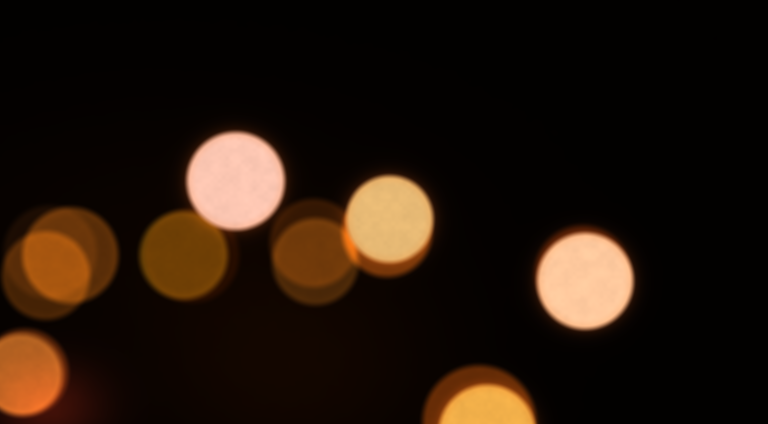
Write a Shadertoy shader that draws this background.

```glsl
float hash(vec2 p) {
    return fract(sin(dot(p, vec2(127.1, 311.7))) * 43758.5453);
}

float noise(vec2 p) {
    vec2 i = floor(p), f = fract(p);
    f = f * f * (3.0 - 2.0 * f);
    return mix(mix(hash(i), hash(i + vec2(1, 0)), f.x),
               mix(hash(i + vec2(0, 1)), hash(i + vec2(1, 1)), f.x), f.y);
}

// Soft-edged coverage of a lens disc
float disc(vec2 p, vec2 center, float radius, float blur) {
    return 1.0 - smoothstep(-blur, blur, length(p - center) - radius);
}

float glow(vec2 p, vec2 center, vec2 size) {
    vec2 d = (p - center) / size;
    return exp(-dot(d, d));
}

// Translucent light, slightly brighter along its rim
vec3 ghost(vec2 p, vec2 center, float radius, vec3 color) {
    float rim = smoothstep(0.75, 0.97, length(p - center) / radius);
    return color * disc(p, center, radius, 0.011) * (0.96 + 0.1 * rim);
}

// Opaque light with a warm fringe around it
void lamp(inout vec3 col, vec2 p, vec2 center, float radius, vec3 color) {
    float d = length(p - center) - radius;
    col += vec3(0.22, 0.09, 0.02) * exp(-max(d, 0.0) * 75.0);
    vec3 face = color * (1.0 - vec3(0.0, 0.06, 0.12) * smoothstep(-0.025, 0.0, d));
    col = mix(col, face, disc(p, center, radius, 0.009));
}

void mainImage(out vec4 fragColor, in vec2 fragCoord) {
    vec2 p = fragCoord / iResolution.y;

    // Dark ground with faint warm haze
    vec3 col = vec3(0.008, 0.002, 0.001);
    col += vec3(0.06, 0.02, 0.0) * glow(p, vec2(0.68, 0.12), vec2(0.36, 0.26));
    col += vec3(0.03, 0.01, 0.0) * glow(p, vec2(0.4, 0.45), vec2(0.6, 0.3));
    col += vec3(0.24, 0.06, 0.03) * glow(p, vec2(0.11, 0.04), vec2(0.13, 0.1));

    // Overlapping amber lights on the left
    col += ghost(p, vec2(0.166, 0.398), 0.113, vec3(0.32, 0.17, 0.03));
    col += ghost(p, vec2(0.108, 0.350), 0.104, vec3(0.25, 0.13, 0.02));
    col += ghost(p, vec2(0.118, 0.405), 0.110, vec3(0.08, 0.04, 0.01));

    // Olive light and its shadowy twin
    col += ghost(p, vec2(0.452, 0.398), 0.112, vec3(0.09, 0.03, 0.0));
    col += ghost(p, vec2(0.433, 0.398), 0.104, vec3(0.31, 0.21, 0.02));

    // Brown pair in the middle
    col += ghost(p, vec2(0.740, 0.427), 0.104, vec3(0.17, 0.08, 0.01));
    col += ghost(p, vec2(0.744, 0.383), 0.102, vec3(0.24, 0.14, 0.03));

    // Dim echoes behind the bright lights
    col += ghost(p, vec2(0.913, 0.452), 0.105, vec3(0.38, 0.18, 0.03));
    col += ghost(p, vec2(1.374, 0.356), 0.112, vec3(0.20, 0.07, 0.01));
    col += ghost(p, vec2(1.130, 0.005), 0.133, vec3(0.34, 0.15, 0.02));
    col += ghost(p, vec2(0.058, 0.122), 0.102, vec3(0.30, 0.13, 0.03));
    col += ghost(p, vec2(0.050, 0.116), 0.096, vec3(0.38, 0.25, 0.10));

    // Bright lights
    lamp(col, p, vec2(0.556, 0.573), 0.115, vec3(0.99, 0.78, 0.70));
    lamp(col, p, vec2(0.919, 0.483), 0.102, vec3(0.91, 0.73, 0.46));
    lamp(col, p, vec2(1.380, 0.337), 0.113, vec3(1.0, 0.79, 0.62));
    lamp(col, p, vec2(1.149, -0.022), 0.114, vec3(0.95, 0.69, 0.29));

    // Gentle mottling inside the lights
    col *= 0.97 + 0.04 * noise(p * 45.0) + 0.02 * noise(p * 110.0);
    fragColor = vec4(clamp(col, 0.0, 1.0), 1.0);
}
```
